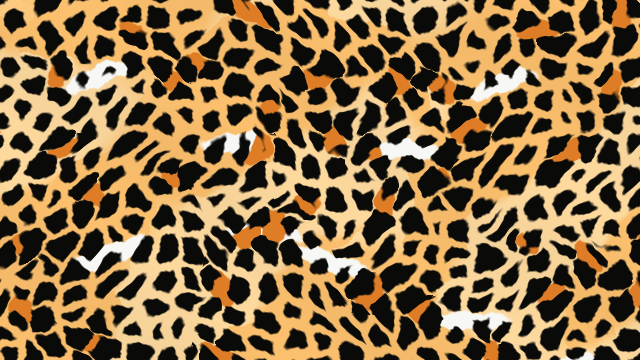
A Shadertoy shader for this pattern:

```glsl
// Leopard fur: irregular black spots and orange rosettes on tan, cream and white.
#define SPOT_ROWS 13.5    // spots per canvas height
#define ROSETTE_ROWS 5.2  // orange rosettes per canvas height
#define STREAK_ROWS 2.4   // white streaks per canvas height
#define PATCH_ROWS 7.0    // facets of the tan and cream ground
#define JITTER 0.8        // irregularity of every grid
#define GAP_MIN 0.085     // narrowest and widest margin of a spot, in cells
#define GAP_MAX 0.215
#define ROUNDING 17.0     // higher gives sharper spot corners
#define TAN_BIAS 0.16     // raises the share of tan
#define EDGE 0.0034       // softness of the spot outline

const vec3 BLACK  = vec3(0.04, 0.04, 0.03);
const vec3 TAN    = vec3(0.97, 0.74, 0.42);
const vec3 CREAM  = vec3(0.98, 0.84, 0.61);
const vec3 ORANGE = vec3(0.87, 0.49, 0.15);
const vec3 WHITE  = vec3(0.97, 0.97, 0.96);

vec2 hash2(vec2 p) {
    vec3 h = fract(p.xyx * vec3(0.1031, 0.1030, 0.0973));
    h += dot(h, h.yzx + 33.33);
    return fract((h.xx + h.yz) * h.zy);
}

vec2 jittered(vec2 cell) {
    return cell + 0.5 + JITTER * (hash2(cell + 17.0) - 0.5);
}

// Offset from p to the closest scattered point, and the cell it belongs to.
vec2 nearest(vec2 p, out vec2 id) {
    vec2 base = floor(p), best = vec2(9.0);
    id = base;
    for (int y = -1; y <= 1; y++)
    for (int x = -1; x <= 1; x++) {
        vec2 cell = base + vec2(x, y);
        vec2 offset = jittered(cell) - p;
        if (dot(offset, offset) < dot(best, best)) {
            best = offset;
            id = cell;
        }
    }
    return best;
}

// Layered sines: broad bending first, then ragged outlines.
vec2 warp(vec2 p) {
    p += 0.045 * sin(p.yx * 5.0 + vec2(0.7, 2.1));
    p += 0.014 * sin(p.yx * 17.0 + p * 6.0 + vec2(4.0, 1.3));
    p += 0.0050 * sin(p.yx * 71.0 + p * 23.0);
    p += 0.0018 * sin(p.yx * 173.0 - p * 61.0 + 2.0);
    p += 0.0008 * sin(p.yx * 390.0 + p * 140.0);
    return p;
}

// Rounded cells shrunk by a random margin; positive inside a spot.
float spotField(vec2 p) {
    vec2 id;
    vec2 centre = nearest(p, id);
    float sum = 0.0;
    for (int y = -2; y <= 2; y++)
    for (int x = -2; x <= 2; x++) {
        vec2 offset = jittered(id + vec2(x, y)) - p;
        vec2 across = offset - centre;
        if (dot(across, across) > 0.0001) {
            float border = dot(0.5 * (centre + offset), normalize(across));
            sum += exp(-ROUNDING * border);
        }
    }
    return -log(sum) / ROUNDING - mix(GAP_MIN, GAP_MAX, hash2(id + 5.0).x);
}

// Distance to a stretched, turned rosette core, in canvas heights.
float rosetteDistance(vec2 p) {
    vec2 id;
    vec2 offset = nearest(p * ROSETTE_ROWS + 31.0, id) / ROSETTE_ROWS;
    vec2 h = hash2(id + 71.0);
    float a = 6.2832 * h.x;
    offset *= mat2(cos(a), sin(a), -sin(a), cos(a));
    float radius = h.y < 0.75 ? mix(0.029, 0.044, h.y / 0.75) : -1.0;
    return length(offset * vec2(0.8, 1.25)) - radius;
}

// Distance to a flat white streak, in canvas heights.
float streakDistance(vec2 p) {
    vec2 id;
    vec2 offset = nearest(p * STREAK_ROWS + 53.0, id) / STREAK_ROWS;
    float radius = hash2(id + 9.0).x < 0.75 ? 0.028 : -1.0;
    return length(offset * vec2(0.27, 1.0)) - radius;
}

// Broad tan and cream areas with faceted borders.
vec3 ground(vec2 p) {
    vec2 id;
    nearest(p * PATCH_ROWS + 11.0, id);
    float tone = sin(p.x * 6.1 + 2.0 * sin(p.y * 4.3 + 1.0))
               + sin(p.y * 7.7 - p.x * 3.9 + 1.5 * sin(p.x * 5.2));
    tone = 0.6 * tone + 0.7 * (hash2(id + 3.0).y - 0.5) + TAN_BIAS;
    vec3 color = mix(CREAM, TAN, smoothstep(-0.15, 0.15, tone));
    return color * (1.0 + 0.015 * sin(p.x * 9.0 + p.y * 13.0));
}

void mainImage(out vec4 fragColor, in vec2 fragCoord) {
    vec2 p = warp(fragCoord / iResolution.y);
    float core = rosetteDistance(p);
    float streak = streakDistance(p);

    vec3 color = ground(p);
    color = mix(color, WHITE, 1.0 - smoothstep(-EDGE, EDGE, streak));
    color = mix(color, ORANGE, 1.0 - smoothstep(-EDGE, EDGE, core));

    // Spots swell around a rosette and thin out inside it and on streaks.
    float spots = spotField(p * SPOT_ROWS);
    float ring = (core - 0.012) / 0.018;
    spots += 0.14 * exp(-ring * ring) * (0.7 + 0.3 * sin(p.x * 60.0 + p.y * 45.0));
    spots -= 0.12 * (1.0 - smoothstep(-0.03, 0.0, core));
    spots -= 0.10 * (1.0 - smoothstep(-0.015, 0.005, streak));

    float soft = EDGE * SPOT_ROWS;
    color = mix(color, BLACK, smoothstep(-soft, soft, spots));
    fragColor = vec4(color, 1.0);
}
```
